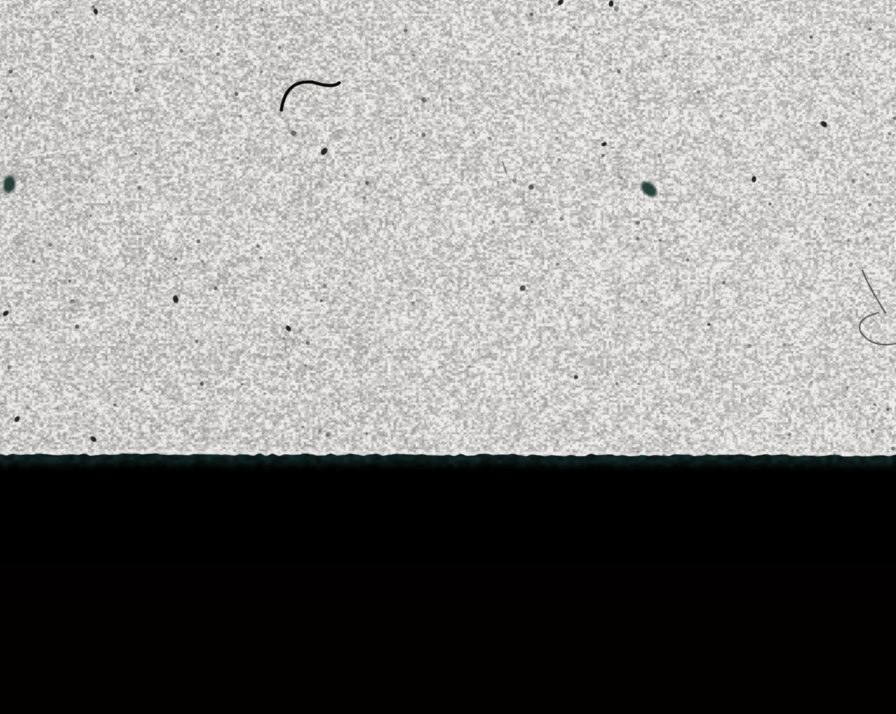
Reproduce this texture procedurally as a Shadertoy shader.

```glsl
// Grainy pale film frame with dust, hairs and scratches above a black band with a teal rim.

float hash(vec2 cell) {
    uvec2 q = uvec2(ivec2(floor(cell))) * uvec2(1597334677u, 3812015801u);
    uint n = (q.x ^ q.y) * 1597334677u;
    n = (n ^ (n >> 15)) * 2246822519u;
    n ^= n >> 13;
    return float(n >> 8) / 16777216.0;
}

float noise(vec2 p) {
    vec2 i = floor(p), f = fract(p);
    f = f * f * (3.0 - 2.0 * f);
    return mix(mix(hash(i), hash(i + vec2(1, 0)), f.x),
               mix(hash(i + vec2(0, 1)), hash(i + vec2(1, 1)), f.x), f.y);
}

float segment(vec2 p, vec2 a, vec2 b) {
    vec2 d = b - a;
    return length(p - a - d * clamp(dot(p - a, d) / dot(d, d), 0.0, 1.0));
}

// Distance to a quadratic Bezier curve, walked in short chords
float curve(vec2 p, vec2 a, vec2 b, vec2 c) {
    float dist = 1e3;
    vec2 last = a;
    for (int i = 1; i <= 10; i++) {
        float t = float(i) / 10.0;
        vec2 next = mix(mix(a, b, t), mix(b, c, t), t);
        dist = min(dist, segment(p, last, next));
        last = next;
    }
    return dist;
}

float ellipse(vec2 p, vec2 center, vec2 radius, float angle) {
    float c = cos(angle), s = sin(angle);
    vec2 q = mat2(c, -s, s, c) * (p - center);
    return (length(q / radius) - 1.0) * min(radius.x, radius.y);
}

// Coverage of a shape from its signed distance
float fill(float dist, float soft) {
    return 1.0 - smoothstep(-soft, soft, dist);
}

// Small random specks, at most one per grid cell
float dust(vec2 p, float density, float chance, float size, float soft) {
    vec2 cell = floor(p * density);
    vec2 center = 0.25 + 0.5 * vec2(hash(cell + 31.0), hash(cell + 67.0));
    float dist = length(fract(p * density) - center) / density;
    float radius = size * (0.6 + 0.7 * hash(cell + 113.0));
    return step(hash(cell + 7.0), chance) * fill(dist - radius, soft)
         * (0.4 + 0.6 * hash(cell + 151.0));
}

vec3 paper(vec2 p, float px) {
    // Fine grain with faint broad mottling, a little brighter to the right
    float grain = noise(p * vec2(255, 290)) - 0.5;
    float fine = noise(p * vec2(410, 430) + 83.0) - 0.5;
    float mottle = noise(p * 38.0 + 19.0) - 0.5;
    float light = 0.795 + 0.025 * smoothstep(0.0, 1.1, p.x) + 0.30 * grain
                + 0.16 * fine + 0.035 * mottle;
    vec3 col = min(light, 0.93) * vec3(1.0, 0.997, 0.985);

    // Pale scratches
    float scratch = min(segment(p, vec2(0.03, 0.779), vec2(0.125, 0.795)),
                        segment(p, vec2(0.408, 0.846), vec2(0.440, 0.826)));
    col = mix(col, vec3(0.95), 0.55 * fill(scratch - 0.001, px));

    // Scattered dust
    float specks = max(0.6 * dust(p, 34.0, 0.17, 0.0022, px),
                       0.85 * dust(p + 3.7, 15.0, 0.14, 0.0030, px));
    col = mix(col, vec3(0.10, 0.12, 0.11), specks);

    // Larger specks: position and radius
    vec3 spots[12] = vec3[12](
        vec3(0.134, 0.984, 0.0038), vec3(0.454, 0.788, 0.0050),
        vec3(0.246, 0.581, 0.0048), vec3(0.404, 0.540, 0.0040),
        vec3(1.154, 0.826, 0.0046), vec3(0.856, 0.995, 0.0042),
        vec3(0.785, 0.997, 0.0042), vec3(0.131, 0.385, 0.0042),
        vec3(0.008, 0.561, 0.0040), vec3(0.846, 0.798, 0.0034),
        vec3(1.056, 0.749, 0.0040), vec3(0.024, 0.413, 0.0040));
    for (int i = 0; i < 12; i++) {
        float turn = 6.28 * hash(vec2(i, 5));
        float d = ellipse(p, spots[i].xy, spots[i].z * vec2(1.1, 0.75), turn);
        col = mix(col, vec3(0.06, 0.07, 0.07), 0.9 * fill(d, px));
    }

    // Teal blots and a faint fibre
    float blot = min(ellipse(p, vec2(0.909, 0.735), vec2(0.013, 0.008), -0.75),
                     ellipse(p, vec2(0.013, 0.742), vec2(0.008, 0.012), -0.15));
    col = mix(col, vec3(0.08, 0.20, 0.17), 0.9 * fill(blot, 0.003));
    float fibre = segment(p, vec2(0.704, 0.773), vec2(0.709, 0.758));
    col = mix(col, vec3(0.3), 0.6 * fill(fibre - 0.0012, px));

    // Dark curled hair at the upper left
    float hair = min(curve(p, vec2(0.394, 0.846), vec2(0.400, 0.889), vec2(0.438, 0.885)),
                     curve(p, vec2(0.438, 0.885), vec2(0.466, 0.876), vec2(0.475, 0.884)));
    col = mix(col, vec3(0.04), fill(hair - 0.0022, px));

    // Thin grey hair at the right
    float thin = curve(p, vec2(1.208, 0.621), vec2(1.216, 0.600), vec2(1.240, 0.562));
    thin = min(thin, curve(p, vec2(1.230, 0.562), vec2(1.196, 0.553), vec2(1.206, 0.534)));
    thin = min(thin, curve(p, vec2(1.206, 0.534), vec2(1.222, 0.512), vec2(1.256, 0.519)));
    return mix(col, vec3(0.20), 0.75 * fill(thin - 0.0011, px));
}

void mainImage(out vec4 fragColor, in vec2 fragCoord) {
    float px = 1.0 / iResolution.y;
    vec2 p = fragCoord * px;
    float edge = 0.3635 - 0.001 * p.x + 0.0035 * (noise(vec2(p.x * 110.0, 3.0)) - 0.5);
    float height = p.y - edge;

    // Bright fringe just above the edge
    vec3 col = paper(p, px);
    col = mix(col, vec3(0.92), 0.6 * exp(-pow((height - 0.003) / 0.002, 2.0)));

    // Black band with a mottled teal rim and a faint warm floor
    vec3 band = mix(vec3(0.012, 0.002, 0.0), vec3(0.0), smoothstep(0.1, 0.32, p.y));
    float rim = smoothstep(-0.024, -0.004, height) * (0.55 + 0.7 * noise(p * vec2(130, 190)));
    band += vec3(0.06, 0.14, 0.13) * rim;
    fragColor = vec4(mix(band, col, smoothstep(-px, px, height)), 1.0);
}
```
